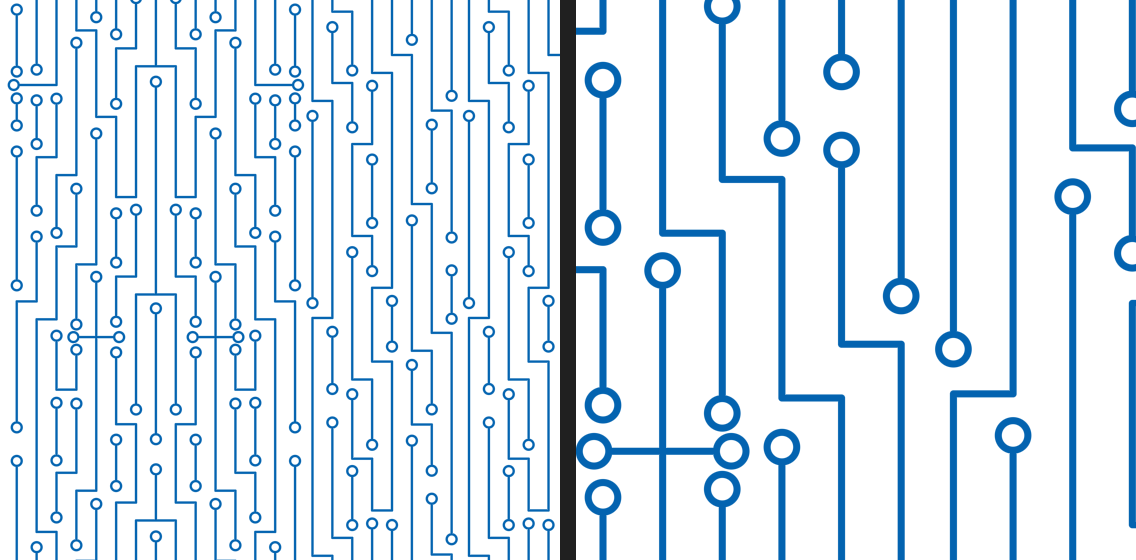
Left, the full canvas; right, a detail of the centre.
A Shadertoy shader for this pattern:

```glsl
// Blue circuit traces on white: vertical lanes that jog sideways and end in open rings.
// Lanes are cut into skewed rows; in each row, groups of three lanes pick a joint by hash.
// The left part is mirrored about an axis, the right part repeats every eight lanes.

const float LANE = 0.0355;    // distance between lanes
const float PITCH = 0.135;    // height of a row
const float SKEW = 0.14;      // rise of a row per lane
const float RING = 0.0088;    // ring radius
const float HALF_LINE = 0.0021;

float hash(vec2 p) {
    return fract(sin(dot(p, vec2(127.1, 311.7))) * 43758.5453);
}

// Distance to an axis-aligned bar from a to b (a is lower left)
float barDistance(vec2 p, vec2 a, vec2 b) {
    return length(max(max(a - p, p - b), 0.0));
}

// Adds the traces of one row: x counts lanes, y is in canvas units
void addRow(vec2 p, float lane, float row, float seed, inout float line, inout float ring) {
    float shift = mod(row, 3.0);
    float start = floor((lane - shift) / 3.0) * 3.0 + shift;
    float slot = lane - start;                       // 0, 1 or 2 within the group
    bool first = slot < 0.5, middle = abs(slot - 1.0) < 0.5, last = slot > 1.5;
    vec2 id = vec2(row + 37.0 * seed, start);

    float centre = (row + 0.5 + SKEW * (start + 1.0) + 0.12 * (hash(id + 5.3) - 0.5)) * PITCH;
    vec2 q = vec2((p.x - start) * LANE, p.y - centre);
    float floorY = (row + SKEW * lane) * PITCH - centre;
    float gap = mix(0.022, 0.030, hash(vec2(lane, id.x) + 9.7));

    // Joint of the group: ends of the upper and lower wires, and a crossbar
    float kind = hash(id);
    if (start < 0.5) kind *= 0.93;                   // no dumbbell on the block edge
    float top = 0.0, bottom = 0.0;
    bool ringTop = false, ringBottom = false;
    vec2 bar = vec2(0.0, 1.0) * LANE;
    float barY = 0.0;

    if (start < -0.5 || start > 5.5) {               // partial group: plain break
        ringTop = ringBottom = hash(vec2(lane, id.x) + 2.1) < 0.35;
        barY = 9.0;
    } else if (kind < 0.42) {                        // two parallel steps
        float h = 0.016;
        top = first ? -h : h;
        bottom = last ? h : -h;
        ringTop = last;
        ringBottom = first;
        barY = -h;
        line = min(line, barDistance(q, vec2(LANE, h), vec2(2.0 * LANE, h)));
    } else if (kind < 0.57) {                        // step to the right
        ringTop = last;
        ringBottom = middle;
        bar += LANE;
    } else if (kind < 0.72) {                        // step to the left
        ringTop = first;
        ringBottom = middle;
    } else if (kind < 0.80) {                        // upper wires joined
        ringBottom = !last;
    } else if (kind < 0.87) {                        // lower wires joined
        ringTop = !last;
    } else if (kind < 0.935) {                       // hook with a sideways ring
        ringTop = !first;
        ringBottom = true;
        bar.y = 2.15 * LANE;
        ring = min(ring, length(q - vec2(bar.y, 0.0)));
    } else {                                         // dumbbell across the middle wire
        ringTop = ringBottom = !middle;
        bar = vec2(-0.15, 2.15) * LANE;
        ring = min(ring, min(length(q - vec2(bar.x, 0.0)), length(q - vec2(bar.y, 0.0))));
    }
    line = min(line, barDistance(q, vec2(bar.x, barY), vec2(bar.y, barY)));

    // Upper and lower wire of this lane, with end rings
    if (ringTop) top += gap;
    if (ringBottom) bottom -= gap;
    q.x -= slot * LANE;
    line = min(line, barDistance(q, vec2(0.0, top), vec2(0.0, floorY + PITCH)));
    line = min(line, barDistance(q, vec2(0.0, floorY), vec2(0.0, bottom)));
    if (ringTop) ring = min(ring, length(q - vec2(0.0, top)));
    if (ringBottom) ring = min(ring, length(q - vec2(0.0, bottom)));
}

void mainImage(out vec4 fragColor, in vec2 fragCoord) {
    vec2 uv = fragCoord / iResolution.xy;
    float pixel = 1.0 / min(iResolution.x, iResolution.y);

    // Mirrored block on the left, repeated block on the right
    float seed = step(0.5445, uv.x);
    float x = seed < 0.5 ? abs(uv.x - 0.2784) : mod(uv.x - 0.5425, 0.2795) - 0.0155;
    vec2 p = vec2(x / LANE, uv.y + 0.06 * seed);
    float lane = clamp(floor(p.x + 0.5), 0.0, 7.0);
    float row = floor(p.y / PITCH - SKEW * lane);

    float line = 1.0, ring = 1.0;
    for (float i = -1.0; i <= 1.0; i++) {
        addRow(p, lane, row + i, seed, line, ring);
    }

    // Wires stop at the rings, whose insides stay white
    float wire = max(line - HALF_LINE, RING - ring);
    float d = min(wire, abs(ring - RING) - HALF_LINE);
    float ink = 1.0 - smoothstep(-0.75 * pixel, 0.75 * pixel, d);
    fragColor = vec4(mix(vec3(1.0), vec3(0.01, 0.39, 0.69), ink), 1.0);
}
```
